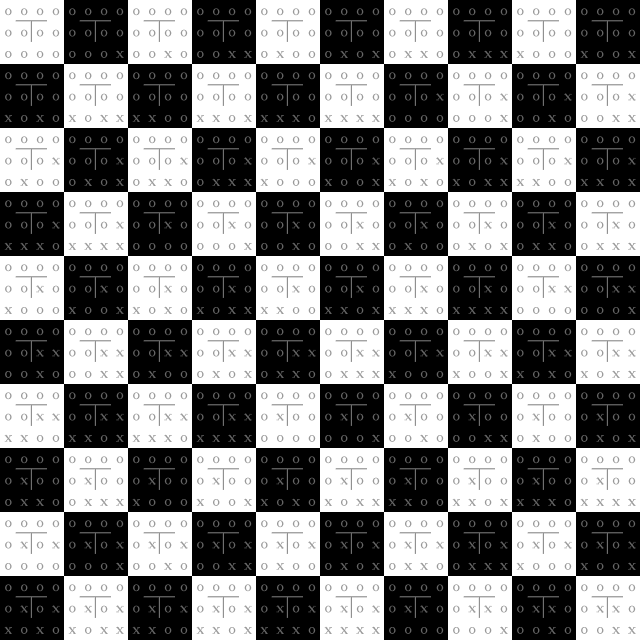
Give the GLSL for this pattern, as a Shadertoy shader.

```glsl
// Checkerboard whose cells count upward in binary, written as rings and crosses around a thin T.
#define CELLS 10.0
#define GLYPH_FIRST vec2(0.130, 0.184)
#define GLYPH_PITCH vec2(0.248, 0.333)
#define RING_OUTER vec2(0.050, 0.053)
#define RING_INNER vec2(0.029, 0.044)
#define CROSS_SIZE vec2(0.036, 0.045)
#define T_JOINT vec2(0.490, 0.325)
#define T_SPAN vec2(0.243, 0.328)
#define LINE_WIDTH 0.016
#define LINE_GRAY 0.5
#define GLYPH_CONTRAST 0.40

float coverage(float dist, float pixel) {
    return clamp(0.5 - dist / pixel, 0.0, 1.0);
}

float ellipseDist(vec2 p, vec2 radii) {
    float k = length(p / radii);
    return k * (k - 1.0) / max(length(p / (radii * radii)), 1e-3);
}

float segmentDist(vec2 p, vec2 a, vec2 b) {
    vec2 ab = b - a;
    return length(p - a - ab * clamp(dot(p - a, ab) / dot(ab, ab), 0.0, 1.0));
}

float boxDist(vec2 p, vec2 halfSize) {
    vec2 d = abs(p) - halfSize;
    return length(max(d, 0.0)) + min(max(d.x, d.y), 0.0);
}

// Zero: upright oval with heavy sides and thin top and bottom
float ringDist(vec2 p) {
    return max(ellipseDist(p, RING_OUTER), -ellipseDist(p, RING_INNER));
}

// One: heavy and light diagonals with four flat serifs
float crossDist(vec2 p) {
    float heavy = segmentDist(p, -CROSS_SIZE, CROSS_SIZE) - 0.011;
    vec2 tip = CROSS_SIZE * vec2(1.0, -1.0);
    float light = segmentDist(p, -tip, tip) - 0.005;
    float serif = boxDist(abs(p) - CROSS_SIZE, vec2(0.018, 0.004));
    return min(min(heavy, light), serif);
}

// Wave of -1 and 1 that flips at every whole number, with smoothed flips
vec2 squareWave(vec2 p, float pixel) {
    vec2 edge = abs(mod(p - 0.5, 2.0) - 1.0) - 0.5;
    return clamp(2.0 * edge / pixel, -1.0, 1.0);
}

void mainImage(out vec4 fragColor, in vec2 fragCoord) {
    // Cells are numbered from the upper left, row by row
    vec2 p = fragCoord / iResolution.xy;
    p = vec2(p.x, 1.0 - p.y) * CELLS;
    float pixel = CELLS / min(iResolution.x, iResolution.y);
    vec2 cell = floor(p), local = fract(p);
    int number = int(cell.x + CELLS * cell.y);

    // Checkerboard
    vec2 wave = squareWave(p, pixel);
    float ground = 0.5 + 0.5 * wave.x * wave.y;
    float shade = ground;

    // Twelve binary digits, highest first, in four columns and three rows
    vec2 slot = clamp(round((local - GLYPH_FIRST) / GLYPH_PITCH), vec2(0.0), vec2(3.0, 2.0));
    vec2 g = local - GLYPH_FIRST - slot * GLYPH_PITCH;
    int bit = 11 - int(slot.x + 4.0 * slot.y);
    bool isOne = ((number >> bit) & 1) == 1;
    float glyph = coverage(isOne ? crossDist(g) : ringDist(g), pixel);
    shade = mix(shade, mix(ground, 1.0 - ground, GLYPH_CONTRAST), glyph);

    // T of one bar and one stem
    vec2 t = local - T_JOINT;
    float bar = boxDist(t, vec2(T_SPAN.x, 0.5 * LINE_WIDTH));
    float stem = boxDist(t - vec2(0.0, 0.5 * T_SPAN.y), vec2(LINE_WIDTH, T_SPAN.y) * 0.5);
    shade = mix(shade, LINE_GRAY, coverage(min(bar, stem), pixel));

    fragColor = vec4(vec3(shade), 1.0);
}
```
